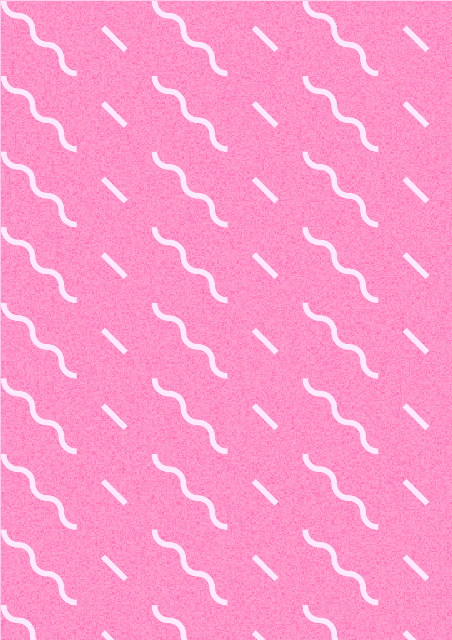
This pattern is drawn by a Shadertoy shader. Its source:

```glsl
// Rows of diagonal wavy ribbons and short slanted dashes on grainy pink paper.
// Each ribbon is a chain of quarter arcs, each dash a rotated box, both repeated
// on a 2:1 grid; the paper is speckled by one hash per grain cell.

#define SHEET_HEIGHT 768.0
#define TILE vec2(181.0, 90.7)
#define WAVE_START vec2(4.5, 1.6)
#define ARC_RADIUS 17.3
#define ARC_COUNT 5
#define HALF_WIDTH 3.4
#define DASH_CENTER vec2(137.2, 46.6)
#define DASH_HALF_LENGTH 19.3
#define GRAIN_SIZE 1.5
#define INK vec3(1.0, 0.91, 0.99)
#define GRAIN_DARK vec3(1.0, 0.43, 0.70)
#define GRAIN_LIGHT vec3(1.0, 0.635, 0.815)

float hash(vec2 cell) {
    vec3 q = fract(vec3(cell.xyx) * vec3(0.1031, 0.1030, 0.0973));
    q += dot(q, q.yzx + 33.33);
    return fract((q.x + q.y) * q.z);
}

// Chain of quarter arcs, alternately bending right and down
float waveDistance(vec2 p) {
    float d = 1e5;
    for (int i = 0; i < ARC_COUNT; i++) {
        bool bendsRight = i % 2 == 0;
        float side = bendsRight ? 1.0 : -1.0;
        vec2 toCenter = bendsRight ? vec2(1, 0) : vec2(0, 1);
        vec2 q = p - WAVE_START - ARC_RADIUS * (float(i) + toCenter);
        // A slight overlap hides the joints between arcs
        float sector = max(q.x * side, -q.y * side) - 1.0;
        float ring = abs(length(q) - ARC_RADIUS) - HALF_WIDTH;
        d = min(d, max(ring, sector));
    }
    return d;
}

// Box turned by 45 degrees
float dashDistance(vec2 p) {
    vec2 q = p - DASH_CENTER;
    q = abs(vec2(q.x + q.y, q.x - q.y)) * inversesqrt(2.0);
    return max(q.x - DASH_HALF_LENGTH, q.y - HALF_WIDTH);
}

// Most grains are light, with a tail of deeper specks
vec3 paper(vec2 p) {
    float grain = pow(hash(floor(p / GRAIN_SIZE)), 0.45);
    return mix(GRAIN_DARK, GRAIN_LIGHT, grain);
}

void mainImage(out vec4 fragColor, in vec2 fragCoord) {
    // Sheet units, measured down from the upper left corner
    float unit = SHEET_HEIGHT / iResolution.y;
    vec2 p = vec2(fragCoord.x, iResolution.y - fragCoord.y) * unit;

    // Ribbon ends reach into the tile below
    vec2 local = mod(p, TILE);
    float d = dashDistance(local);
    for (int row = 0; row < 2; row++) {
        d = min(d, waveDistance(local + vec2(0.0, TILE.y * float(row))));
    }

    float soft = 0.5 * unit;
    float ink = 1.0 - smoothstep(-soft, soft, d);

    // Thin pale trim along the left and top edges
    float trim = 1.0 - smoothstep(-soft, soft, min(p.x, p.y) - 1.0);
    ink = max(ink, 0.7 * trim);

    fragColor = vec4(mix(paper(p), INK, ink), 1.0);
}
```
